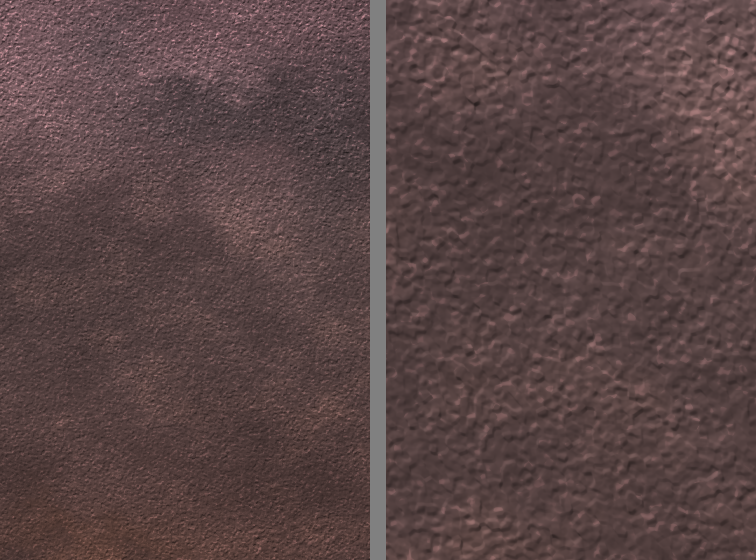
Left, the full canvas; right, a detail of the centre.
Reproduce this texture procedurally as a WebGL 2 fragment shader.

```glsl
#version 300 es
precision highp float;
// Dark red-brown grained hide: very fine lit bumps over ragged, worn, cloudy patches.

#define GRAIN_SCALE 265.0
#define WRINKLE_SCALE 135.0
#define CLOUD_SCALE 3.2
#define CLOUD_DEPTH 0.85
#define GRAIN_LOW 0.40
#define GRAIN_HIGH 0.60
#define SPECK_STRENGTH 0.15
#define LIGHT_STEP vec2(-0.25, 0.55)
#define TOP_COLOR vec3(0.405, 0.308, 0.325)
#define MIDDLE_COLOR vec3(0.318, 0.249, 0.247)
#define BOTTOM_COLOR vec3(0.300, 0.222, 0.212)

uniform vec2 u_resolution;
out vec4 fragColor;

vec3 hash3(vec2 c) {
  vec3 q = fract(c.xyx * vec3(0.1031, 0.1030, 0.0973));
  q += dot(q, q.yxz + 33.33);
  return fract((q.xxy + q.yzz) * q.zyx);
}

// Smooth cellular noise: scattered sites blended by distance, about -0.5 to 0.5.
float cells(vec2 p) {
  vec2 cell = floor(p);
  vec2 local = p - cell;
  float total = 0.0;
  float weights = 0.0;
  for (int y = -1; y <= 1; y++) {
    for (int x = -1; x <= 1; x++) {
      vec2 offset = vec2(x, y);
      vec3 site = hash3(cell + offset + 57.0);
      vec2 d = offset + site.xy - local;
      float w = exp(-6.0 * dot(d, d));
      total += w * site.z;
      weights += w;
    }
  }
  return total / weights - 0.5;
}

// Layered cells, each octave turned to hide the grid.
float clouds(vec2 p) {
  float sum = 0.0;
  float amplitude = 0.5;
  for (int i = 0; i < 5; i++) {
    sum += amplitude * cells(p);
    p = mat2(1.6, 1.2, -1.2, 1.6) * p + 11.7;
    amplitude *= 0.6;
  }
  return sum;
}

// Height difference toward the light.
float relief(vec2 p) {
  return cells(p + LIGHT_STEP * 0.5) - cells(p - LIGHT_STEP * 0.5);
}

float patchAt(vec2 uv, vec2 center, vec2 radius) {
  vec2 d = (uv - center) / radius;
  return exp(-dot(d, d));
}

void main() {
  vec2 uv = gl_FragCoord.xy / u_resolution;
  vec2 p = gl_FragCoord.xy / u_resolution.y;

  // Broad wash from brown below to rose above
  float top = smoothstep(0.48, 1.0, uv.y);
  vec3 color = mix(BOTTOM_COLOR, MIDDLE_COLOR, smoothstep(0.0, 0.5, uv.y));
  color = mix(color, TOP_COLOR, top);

  // Ragged worn and stained patches
  float cloud = clouds(p * CLOUD_SCALE + 4.0);
  float smudge = clouds(p * vec2(9.0, 13.0) + 31.0);
  vec2 ragged = uv + vec2(cloud, smudge) * vec2(0.25, 0.18);
  float worn = patchAt(ragged, vec2(0.14, 0.84), vec2(0.24, 0.18))
             + 0.9 * patchAt(ragged, vec2(0.58, 0.87), vec2(0.20, 0.04))
             + patchAt(ragged, vec2(0.70, 0.65), vec2(0.16, 0.05))
             + 0.7 * patchAt(ragged, vec2(0.80, 0.54), vec2(0.15, 0.06));
  float stain = patchAt(ragged, vec2(0.62, 0.79), vec2(0.28, 0.07))
              + 0.8 * patchAt(ragged, vec2(0.92, 0.74), vec2(0.12, 0.16))
              + 0.8 * patchAt(ragged, vec2(0.30, 0.91), vec2(0.10, 0.05));
  float shade = CLOUD_DEPTH * (cloud * 0.40 + smudge * 0.35) + 0.17 * worn - 0.17 * stain;
  color *= 1.0 + shade;

  // Cool stains, faint rust low down
  float luma = dot(color, vec3(0.34));
  color = mix(color, luma * vec3(0.99, 0.96, 1.0), 0.3 * clamp(stain, 0.0, 1.0));
  float rust = patchAt(ragged, vec2(0.30, 0.03), vec2(0.32, 0.06)) + max(smudge, 0.0) * (1.0 - top);
  color *= 1.0 + rust * vec3(0.11, 0.06, -0.02);

  // Fine bumps with faint wrinkles
  vec2 grainPos = p * vec2(0.9, 1.0) * GRAIN_SCALE;
  float bumps = relief(grainPos) + 0.32 * relief(p * vec2(0.75, 1.0) * WRINKLE_SCALE + 9.0);
  float fleck = cells(grainPos + 71.0);
  float grain = bumps + 0.45 * fleck;
  float strength = mix(GRAIN_LOW, GRAIN_HIGH, top) * (1.0 + 0.8 * smudge);
  color *= max(1.0 + strength * grain, 0.35);

  // Sparse reddish glints on the raised grains
  float glint = smoothstep(0.18, 0.40, fleck) * smoothstep(-0.1, 0.25, bumps);
  color += SPECK_STRENGTH * glint * mix(0.45, 1.0, top) * vec3(1.0, 0.56, 0.60);

  fragColor = vec4(clamp(color, 0.0, 1.0), 1.0);
}
```
